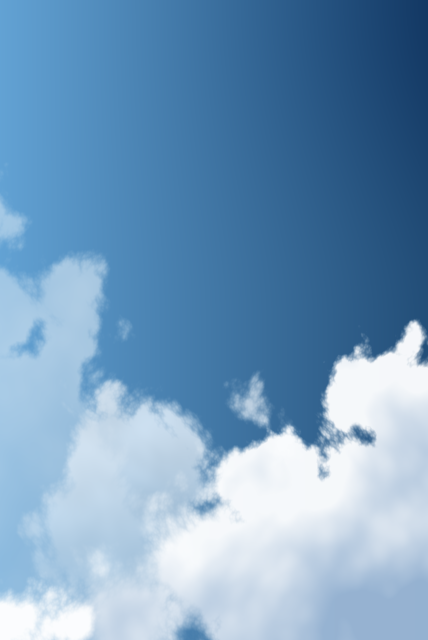
Write a Shadertoy shader that draws this texture.

```glsl
// Blue sky darkening to the upper right, with sunlit cumulus clouds rising below.

// Puffs as centre x, centre y, radius, in units of the canvas width.
const vec3 FAR_PUFFS[8] = vec3[8](
    vec3(-0.06, 0.98, 0.1), vec3(-0.03, 0.77, 0.14), vec3(0.14, 0.795, 0.095), vec3(0.205, 0.835, 0.045),
    vec3(0.165, 0.69, 0.09), vec3(0.11, 0.6, 0.11), vec3(0.02, 0.45, 0.25), vec3(0.1, 0.15, 0.3));
const vec3 MID_PUFFS[8] = vec3[8](
    vec3(0.25, 0.475, 0.10), vec3(0.355, 0.42, 0.125), vec3(0.42, 0.35, 0.09), vec3(0.28, 0.26, 0.2),
    vec3(0.595, 0.52, 0.045), vec3(0.467, 0.5, 0.014), vec3(0.41, 0.62, 0.002), vec3(0.67, 0.47, 0.035));
const vec3 NEAR_PUFFS[8] = vec3[8](
    vec3(0.975, 0.712, 0.055), vec3(0.865, 0.575, 0.11), vec3(0.99, 0.53, 0.155), vec3(0.92, 0.25, 0.25),
    vec3(0.645, 0.35, 0.15), vec3(0.5, 0.17, 0.17), vec3(0.3, 0.04, 0.14), vec3(0.78, 0.1, 0.3));

vec2 hash2(vec2 cell) {
    vec3 q = fract(cell.xyx * vec3(0.1031, 0.103, 0.0973));
    q += dot(q, q.yzx + 33.33);
    return fract((q.xx + q.yz) * q.zy);
}

// Smooth cellular noise: low at cell centres, rising to one between them.
float cellular(vec2 p) {
    vec2 cell = floor(p), f = fract(p);
    float sum = 0.0;
    for (int y = -1; y <= 1; y++)
    for (int x = -1; x <= 1; x++) {
        vec2 offset = vec2(x, y);
        vec2 r = offset + hash2(cell + offset) - f;
        sum += exp(-12.0 * dot(r, r));
    }
    return 1.0 - pow(sum, 0.34);
}

// Layered cellular noise, roughly centred on zero.
float billow(vec2 p, int octaves) {
    p += 0.012 * sin(p.yx * vec2(23.0, 19.0) + vec2(1.0, 4.0));
    p *= vec2(10.0, 8.0);
    float total = 0.0, weight = 0.5;
    for (int i = 0; i < octaves; i++) {
        total += weight * (cellular(p) - 0.45);
        p = mat2(1.6, 1.2, -1.2, 1.6) * p + 7.3;
        weight *= 0.54;
    }
    return total;
}

float smoothMin(float a, float b, float k) {
    float h = max(k - abs(a - b), 0.0) / k;
    return min(a, b) - h * h * k * 0.25;
}

float puffDistance(vec2 p, vec3 puffs[8]) {
    float d = 10.0;
    for (int i = 0; i < 8; i++)
        d = smoothMin(d, length(p - puffs[i].xy) - puffs[i].z, 0.035);
    return d;
}

// Roughens a distance near the outline and leaves the interior whole.
float fray(float d, float noise) {
    return d + noise * smoothstep(-0.12, -0.02, d);
}

float cover(float d, float softness) {
    return 1.0 - smoothstep(-softness, softness * 0.6, d);
}

float spot(vec2 p, vec2 centre, float radius) {
    return 1.0 - smoothstep(0.0, radius, length(p - centre));
}

void mainImage(out vec4 fragColor, in vec2 fragCoord) {
    vec2 p = fragCoord / iResolution.x;
    float detail = billow(p, 5);
    float body = billow(p * 0.5 + 3.0, 3);
    float relief = billow(p * 0.5 + vec2(2.985, 3.025), 3) - body;

    // Sky
    vec3 color = mix(vec3(0.385, 0.635, 0.83), vec3(0.135, 0.305, 0.47), p.x);
    color *= 1.0 - vec3(0.45, 0.28, 0.17) * p.x * p.x * smoothstep(0.75, 1.5, p.y);

    // Far haze on the left
    float farDist = fray(puffDistance(p, FAR_PUFFS), 0.12 * detail);
    float farAlpha = cover(farDist, 0.04) * mix(0.42, 0.64, smoothstep(0.2, 0.6, p.y));
    farAlpha *= 1.0 - 0.3 * body;
    color = mix(color, vec3(0.82, 0.89, 0.945), farAlpha);

    // Middle cloud and loose wisps
    float midDist = fray(puffDistance(p, MID_PUFFS), 0.13 * detail);
    float midAlpha = cover(midDist, 0.045) * mix(0.35, 0.85, smoothstep(0.1, 0.5, p.y));
    color = mix(color, vec3(0.85, 0.90, 0.945) + 0.08 * relief, midAlpha);

    // Bright cloud, shaded towards its base and lower right
    float nearDist = fray(puffDistance(p, NEAR_PUFFS), 0.12 * detail);
    float nearAlpha = cover(nearDist, mix(0.09, 0.026, smoothstep(0.3, 0.65, p.x)));
    float light = 1.06 - 0.8 * spot(p, vec2(0.93, 0.05), 0.45)
                - 0.55 * spot(p, vec2(0.97, 0.43), 0.2)
                - 0.5 * (1.0 - smoothstep(0.0, 0.3, p.y))
                + 0.25 * relief - 0.35 * body - 0.06 * detail;
    vec3 nearColor = mix(vec3(0.60, 0.71, 0.83), vec3(0.985, 0.99, 0.995), clamp(light, 0.0, 1.0));
    color = mix(color, nearColor, nearAlpha * 0.97);

    // White bank in the lower left corner
    float bankDist = 10.0;
    for (int i = 0; i < 4; i++) {
        float k = float(i);
        vec2 centre = vec2(0.055 * k, 0.035 + 0.015 * sin(2.0 * k));
        bankDist = smoothMin(bankDist, length(p - centre) - 0.085 + 0.01 * k, 0.03);
    }
    color = mix(color, vec3(0.985, 0.99, 0.995), cover(bankDist + 0.08 * detail, 0.035));

    fragColor = vec4(clamp(color, 0.0, 1.0), 1.0);
}
```
